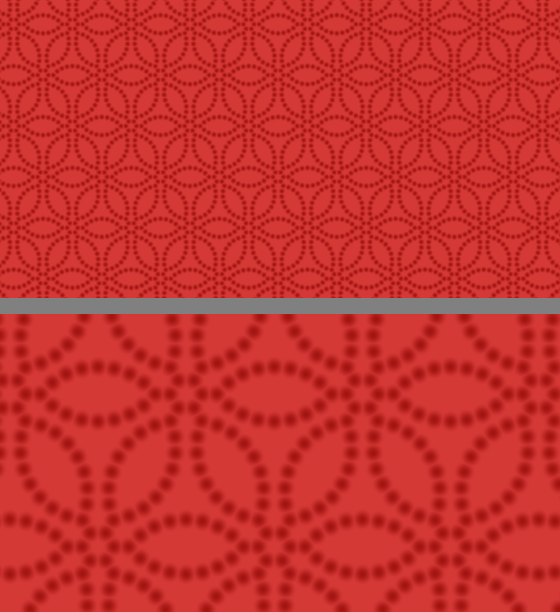
Top, the full canvas; bottom, a detail of the centre.
This pattern is drawn by a Shadertoy shader. Its source:

```glsl
// Beaded petals on red: every edge of a triangular lattice carries a rounded
// leaf outlined by dark dots, with a small ring of dots at each flower centre.
// Three turned copies of one row of leaves are merged by nearest dot.

// Distance to the nearest dot of a leaf centred at the origin, lying along x.
float leafDots(vec2 p) {
    float halfLength = 0.325, halfWidth = 0.155;
    float radius = (halfLength * halfLength + halfWidth * halfWidth) / (2.0 * halfWidth);
    float drop = radius - halfWidth;
    float stepAngle = atan(halfLength, drop) / 4.0;

    // Fold both arcs together, then snap to one of nine dots.
    p = abs(p);
    float index = clamp(round(atan(p.x, p.y + drop) / stepAngle), 0.0, 4.0);
    float angle = index * stepAngle;
    vec2 dotCentre = radius * vec2(sin(angle), cos(angle)) - vec2(0.0, drop);

    // One dot beyond each tip; six of them form the ring of a flower.
    float ringDot = length(p - vec2(0.41, 0.0));
    return min(length(p - dotCentre), ringDot);
}

// Distance to the nearest dot among all horizontal leaves of the lattice.
float leafRows(vec2 p) {
    float rowHeight = sqrt(0.75);
    float row = round(p.y / rowHeight);
    return leafDots(vec2(fract(p.x - 0.5 * row) - 0.5, p.y - row * rowHeight));
}

void mainImage(out vec4 fragColor, in vec2 fragCoord) {
    vec2 uv = (fragCoord - 0.5 * iResolution.xy) / iResolution.y;

    // Lattice units: neighbouring flower centres are one unit apart.
    float pitch = 0.1972;
    vec2 p = (uv - vec2(-0.105, 0.077)) / pitch;

    // The lattice maps onto itself under turns of sixty degrees.
    float nearest = 1.0;
    for (int i = 0; i < 3; i++) {
        nearest = min(nearest, leafRows(p));
        p = mat2(0.5, 0.866025, -0.866025, 0.5) * p;
    }

    // Soft printed dots, never sharper than one pixel.
    float softness = max(0.031, 0.7 / (iResolution.y * pitch));
    float ink = 1.0 - smoothstep(0.034 - softness, 0.034 + softness, nearest);
    vec3 red = vec3(0.832, 0.222, 0.212);
    vec3 maroon = vec3(0.64, 0.08, 0.065);
    fragColor = vec4(mix(red, maroon, ink), 1.0);
}
```
